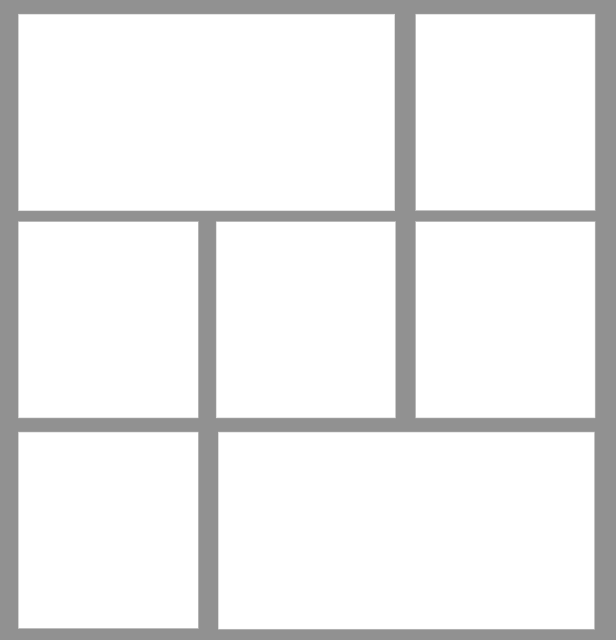
Give the GLSL for this pattern, as a WebGL 2 fragment shader.

```glsl
#version 300 es
precision highp float;
// Seven white panels on a flat grey ground: wide, square / three squares /
// square, wide. Each panel is a box distance function with a thin soft edge,
// and the panels are joined by taking the smallest distance.

uniform vec2 u_resolution;
out vec4 fragColor;

// Signed distance to a box given as (left, bottom, right, top).
float boxDistance(vec2 p, vec4 box) {
    vec2 d = max(box.xy - p, p - box.zw);
    return length(max(d, 0.0)) + min(max(d.x, d.y), 0.0);
}

void main() {
    vec2 uv = gl_FragCoord.xy / u_resolution;
    vec2 aspect = vec2(u_resolution.x / u_resolution.y, 1.0);

    // Panel bounds as fractions of the canvas, top row first.
    vec4 panels[7] = vec4[7](
        vec4(0.0298, 0.6706, 0.6409, 0.9779),
        vec4(0.6748, 0.6712, 0.9661, 0.9779),
        vec4(0.0298, 0.3470, 0.3218, 0.6536),
        vec4(0.3509, 0.3470, 0.6421, 0.6536),
        vec4(0.6748, 0.3470, 0.9661, 0.6536),
        vec4(0.0298, 0.0182, 0.3218, 0.3249),
        vec4(0.3543, 0.0169, 0.9650, 0.3249));

    // Nearest panel, measured in canvas heights.
    float nearest = 1.0;
    for (int i = 0; i < 7; i++) {
        nearest = min(nearest, boxDistance(uv * aspect, panels[i] * aspect.xyxy));
    }

    // Soft edge, never thinner than one pixel.
    float softness = max(0.0022, 1.0 / u_resolution.y);
    float coverage = clamp(0.5 - nearest / softness, 0.0, 1.0);
    fragColor = vec4(vec3(mix(0.57, 1.0, coverage)), 1.0);
}
```
